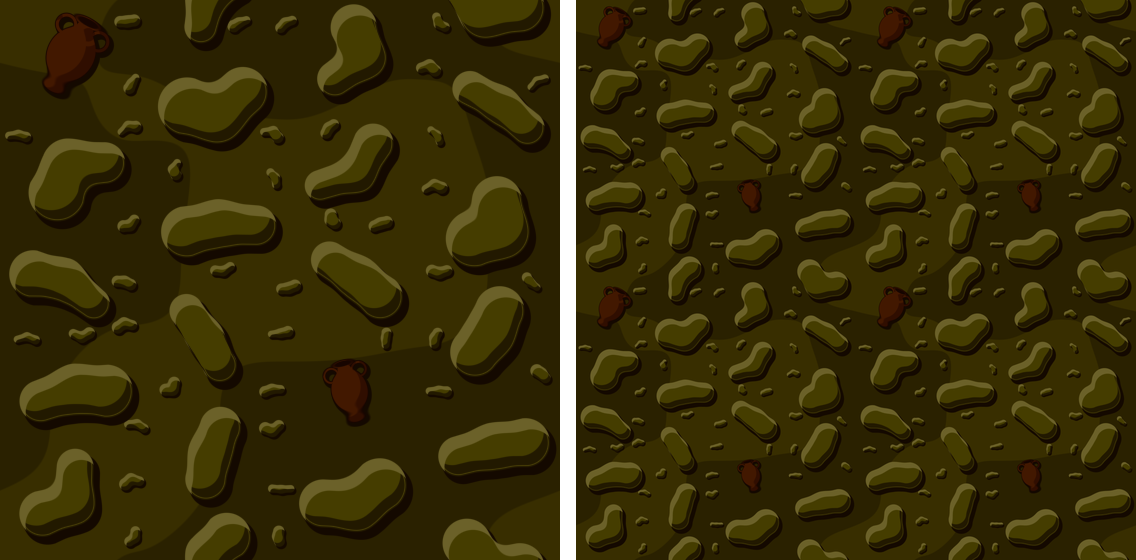
Left, the tile; right, the same tile 2 across and 2 down.
Write a Shadertoy shader that draws this texture.

```glsl
const vec3 SOIL_DARK = vec3(0.165, 0.13, 0.0);
const vec3 SOIL_LIGHT = vec3(0.22, 0.18, 0.0);
const vec3 STONE_LIT = vec3(0.42, 0.38, 0.16);
const vec3 STONE_MID = vec3(0.27, 0.24, 0.0);
const vec3 STONE_SHADE = vec3(0.135, 0.10, 0.0);
const vec3 STONE_RIM = vec3(0.29, 0.25, 0.03);
const vec3 SHADOW = vec3(0.08, 0.035, 0.0);
const vec3 CLAY = vec3(0.26, 0.095, 0.0);
const vec3 CLAY_SHADE = vec3(0.19, 0.055, 0.0);
const vec3 CLAY_MOUTH = vec3(0.09, 0.02, 0.0);
const vec2 STONE_GRID = vec2(4.0, 5.0);
const vec2 STONE_JITTER = vec2(0.14, 0.12);
const float STONE_SIZE = 0.1;
const float PEBBLE_GRID = 11.0;
const float PEBBLE_JITTER = 0.4;
const float PEBBLE_SIZE = 0.0225;
const float PEBBLE_GAP = 0.03;
const float JAR_RADIUS = 0.075;
const vec2 JAR_CELL_A = vec2(0.0, 4.0);
const vec2 JAR_CELL_B = vec2(2.0, 1.0);
// Relief offsets, relative to the size of a stone
const vec2 LIT_OFFSET = vec2(0.11, -0.20);
const vec2 SHADE_OFFSET = vec2(-0.11, 0.20);
const vec2 SHADOW_OFFSET = vec2(0.09, -0.115);

vec4 hash4(vec2 p) {
    return fract(sin(dot(p, vec2(127.1, 311.7)) + vec4(0.0, 1.7, 3.1, 5.3)) * 43758.5);
}
mat2 rotation(float a) { return mat2(cos(a), -sin(a), sin(a), cos(a)); }
float smoothMin(float a, float b, float k) {
    float h = max(k - abs(a - b), 0.0) / k;
    return min(a, b) - h * h * k * 0.25;
}
float fill(float d) {
    float px = 0.8 / iResolution.y;
    return 1.0 - smoothstep(-px, px, d);
}
float wrapNoise(vec2 p, float period) {
    vec2 f = fract(p), a = mod(floor(p), period), b = mod(a + 1.0, period);
    f = f * f * f * (f * (f * 6.0 - 15.0) + 10.0);
    float low = mix(hash4(a + period).x, hash4(vec2(b.x, a.y) + period).x, f.x);
    float high = mix(hash4(vec2(a.x, b.y) + period).x, hash4(b + period).x, f.x);
    return mix(low, high, f.y);
}
float taper(vec2 p, vec2 a, vec2 b, float ra, float rb) {
    float h = clamp(dot(p - a, b - a) / dot(b - a, b - a), 0.0, 1.0);
    return length(p - mix(a, b, h)) - mix(ra, rb, h);
}
// Bent, tapered lump about two units long
float lump(vec2 p, vec4 rnd) {
    float t = rnd.x * 2.0 - 1.0, angle = t * abs(t) * 1.5 + 0.15;
    float reach = mix(1.05, 0.84, abs(sin(angle)));
    float ra = mix(0.26, 0.52, rnd.y), rb = mix(0.5, 0.28, rnd.z), rm = 0.47 * (ra + rb);
    vec2 m = vec2(0.0, (rnd.w - 0.5) * 0.375);
    vec2 a = vec2(ra - reach, -m.y), b = vec2(reach - rb, -m.y);
    p = rotation(angle) * p;
    return smoothMin(taper(p, a, m, ra, rm), taper(p, m, b, rm, rb), 0.22);
}
// Distances: body, unlit part, unshaded part, shadow on the soil
vec4 relief(vec2 p, vec4 rnd, float size, float depth) {
    p /= size;
    return size * vec4(lump(p, rnd), lump(p - LIT_OFFSET * depth, rnd),
        lump(p - SHADE_OFFSET * depth, rnd), lump(p - SHADOW_OFFSET * depth, rnd) - 0.025);
}
vec4 stones(vec2 p) {
    vec4 d = vec4(1.0);
    for (int k = 0; k < 9; k++) {
        vec2 cell = floor(p * STONE_GRID) + vec2(k % 3 - 1, k / 3 - 1);
        vec2 id = mod(cell, STONE_GRID);
        if (id == JAR_CELL_A || id == JAR_CELL_B) continue;
        vec2 jitter = (hash4(id + 31.0).xy - 0.5) * STONE_JITTER;
        vec2 q = p - (cell + 0.5 + jitter + vec2(0.0, 0.5 * mod(id.x, 2.0))) / STONE_GRID;
        if (length(q) < 0.16) d = min(d, relief(q, hash4(id + 7.0), STONE_SIZE, 1.0));
    }
    return d;
}
vec2 fromJar(vec2 p, vec2 cell) { return fract(p - (cell + 0.5) / STONE_GRID + 0.5) - 0.5; }
vec4 pebbles(vec2 p) {
    vec4 d = vec4(1.0);
    for (int k = 0; k < 9; k++) {
        vec2 cell = floor(p * PEBBLE_GRID) + vec2(k % 3 - 1, k / 3 - 1);
        vec2 id = mod(cell, PEBBLE_GRID);
        vec2 center = (cell + 0.5 + (hash4(id + 53.0).xy - 0.5) * PEBBLE_JITTER) / PEBBLE_GRID;
        if (distance(p, center) > 0.04) continue;
        float jar = min(length(fromJar(center, JAR_CELL_A)), length(fromJar(center, JAR_CELL_B)));
        if (min(stones(center).x, jar - JAR_RADIUS) < PEBBLE_GAP) continue;
        d = min(d, relief(p - center, hash4(id + 71.0), PEBBLE_SIZE, 1.5));
    }
    return d;
}
vec3 paintStones(vec3 color, vec4 d, float rim) {
    vec3 face = mix(STONE_SHADE, STONE_RIM, rim * fill(abs(d.x + 0.003) - 0.0008));
    face = mix(STONE_LIT, mix(face, STONE_MID, fill(d.z)), fill(d.y));
    return mix(mix(color, SHADOW, fill(d.w)), face, fill(d.x));
}
float ellipse(vec2 p, vec2 r) { return (length(p / r) - 1.0) * min(r.x, r.y); }
float jarShape(vec2 p) {
    p.x = abs(p.x);
    float body = ellipse(p - vec2(0.0, 0.05), vec2(0.56, 0.66));
    float neck = taper(p, vec2(0.0, 0.5), vec2(0.0, 0.72), 0.26, 0.22);
    float foot = ellipse(p + vec2(0.0, 0.8), vec2(0.27, 0.13));
    float lip = ellipse(p - vec2(0.0, 0.86), vec2(0.37, 0.13));
    float handle = abs(length(p - vec2(0.42, 0.6)) - 0.21) - 0.055;
    return min(min(smoothMin(smoothMin(body, neck, 0.12), foot, 0.3), lip), handle);
}
vec3 paintJar(vec3 color, vec2 p, float angle, float size) {
    mat2 turn = rotation(angle);
    vec2 q = turn * p / size;
    float d = jarShape(q) * size;
    float litPart = jarShape(q - turn * vec2(-0.24, 0.16)) * size;
    float shadowPart = jarShape(q - turn * vec2(0.06, -0.08)) * size - 0.002;
    float mouth = ellipse(q - vec2(0.0, 0.87), vec2(0.28, 0.08)) * size;
    vec3 clay = mix(CLAY_MOUTH, mix(CLAY_SHADE, CLAY, fill(litPart)), fill(d + 0.0016));
    return mix(mix(color, SHADOW, fill(shadowPart)), mix(clay, CLAY_MOUTH, fill(mouth)), fill(d));
}
void mainImage(out vec4 fragColor, in vec2 fragCoord) {
    vec2 uv = fragCoord / iResolution.xy;
    float n = wrapNoise(uv * 4.0, 4.0) + 0.8 * wrapNoise(uv * 3.0 + 0.4, 3.0) - 0.9;
    float edge = fwidth(n) * 0.8 + 0.0001;
    vec3 color = mix(SOIL_DARK, SOIL_LIGHT, smoothstep(-edge, edge, n));
    color = paintStones(color, pebbles(uv), 0.0);
    color = paintStones(color, stones(uv), 1.0);
    color = paintJar(color, fromJar(uv, JAR_CELL_A), -0.5, 0.078);
    fragColor = vec4(paintJar(color, fromJar(uv, JAR_CELL_B), 0.25, 0.06), 1.0);
}
```
